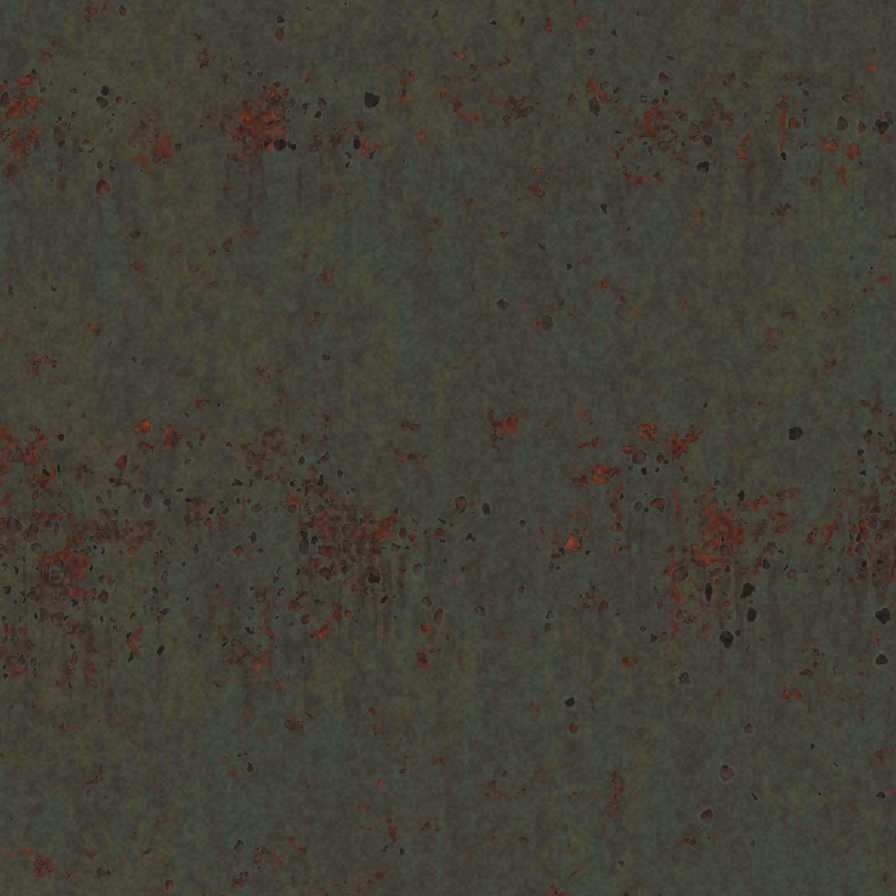
Give the GLSL for this texture, as a Shadertoy shader.

```glsl
// Dark weathered painted metal with rust patches, chipped spots and vertical stains.

const vec3 PAINT = vec3(0.260, 0.251, 0.219);
const vec3 TEAL = vec3(0.242, 0.284, 0.240);
const vec3 OLIVE = vec3(0.302, 0.283, 0.190);
const vec3 BROWN = vec3(0.292, 0.236, 0.186);
const vec3 DARK_RUST = vec3(0.256, 0.199, 0.174);
const vec3 RED_RUST = vec3(0.355, 0.168, 0.132);
const vec3 ORANGE = vec3(0.480, 0.190, 0.090);
const vec3 PIT = vec3(0.135, 0.115, 0.103);
const float UPPER_BAND = 0.87;
const float LOWER_BAND = 0.40;
const float GRAIN = 0.070;
const int SPOT_LAYERS = 3;

float hash(vec2 p) {
    vec3 q = fract(p.xyx * 0.1031);
    q += dot(q, q.yzx + 33.33);
    return fract((q.x + q.y) * q.z);
}

float noise(vec2 p) {
    vec2 i = floor(p), f = fract(p);
    f = f * f * (3.0 - 2.0 * f);
    return mix(mix(hash(i), hash(i + vec2(1, 0)), f.x),
               mix(hash(i + vec2(0, 1)), hash(i + vec2(1, 1)), f.x), f.y);
}

float fbm(vec2 p) {
    float sum = 0.0, amp = 0.5;
    for (int i = 0; i < 5; i++) {
        sum += amp * noise(p);
        p = mat2(1.6, 1.2, -1.2, 1.6) * p + 17.3;
        amp *= 0.5;
    }
    return sum / 0.97;
}

// Octaves without rotation, so that stretched stains stay upright.
float streaks(vec2 p) {
    return 0.45 * noise(p) + 0.33 * noise(p * 2.1 + 7.0) + 0.22 * noise(p * 4.3 + 19.0);
}

float bell(float x, float centre, float width) {
    float d = (x - centre) / width;
    return exp(-d * d);
}

// Where corrosion gathers: two broken bands, sparse around the middle.
float corrosion(vec2 p) {
    float bands = 0.75 * bell(p.y, UPPER_BAND, 0.065) + bell(p.y, LOWER_BAND, 0.125);
    float sides = 1.0 - 0.75 * bell(p.x, 0.57, 0.14);
    float clusters = smoothstep(0.32, 0.66, fbm(p * 10.0 + 4.0));
    return bands * sides * (0.25 + 0.75 * clusters);
}

// Chipped spots: x = coverage, y = pale rim, z = tone, w = dark shadowed edge.
vec4 spots(vec2 p) {
    vec4 result = vec4(0.0);
    p += 0.014 * (vec2(fbm(p * 85.0), fbm(p * 85.0 + 40.0)) - 0.5);
    for (int i = 0; i < SPOT_LAYERS; i++) {
        float scale = 40.0 + 26.0 * float(i);
        vec2 cell = floor(p * scale), seed = cell + 71.0 * float(i);
        vec2 centre = cell + 0.34 + 0.32 * vec2(hash(seed), hash(seed + 9.0));
        float zone = corrosion(centre / scale);
        float chance = 0.006 + 0.32 * zone * smoothstep(0.05, 0.35, zone);
        if (hash(seed + 23.0) > chance) continue;
        float radius = mix(0.12, 0.30, hash(seed + 37.0));
        vec2 d = (p * scale - centre) * vec2(1.0, 0.85);
        float soft = 0.0009 * scale;
        float cover = 1.0 - smoothstep(radius - soft, radius + soft, length(d));
        float rim = bell(length(d + vec2(0.0, 0.05)), radius + 0.08, 0.06);
        float shade = smoothstep(0.4, 1.0, length(d - vec2(0.03, -0.06)) / radius);
        if (cover > result.x) result.zw = vec2(hash(seed + 53.0), shade);
        result.xy = max(result.xy, vec2(cover, rim));
    }
    return result;
}

void mainImage(out vec4 fragColor, in vec2 fragCoord) {
    vec2 p = fragCoord / iResolution.xy;
    float zone = corrosion(p);

    // Faded paint: faint clouds broken up by vertical stains.
    float stain = streaks(p * vec2(55.0, 11.0) + 11.0);
    float mottle = fbm(p * vec2(90.0, 65.0) + 5.0);
    float cloud = fbm(p * vec2(5.0, 4.0) + 31.0);
    vec3 color = PAINT * (0.88 + 0.14 * mottle + 0.10 * stain);
    float cooling = 0.40 * stain + 0.30 * cloud + 0.30 * mottle;
    color = mix(color, TEAL, 0.60 * smoothstep(0.48, 0.63, cooling));
    float yellowing = 0.42 * fbm(p * vec2(14.0, 8.0) + 63.0) + 0.33 * mottle
        + 0.25 * streaks(p * vec2(75.0, 18.0) + 3.0) + 0.05 * bell(p.x, 0.12, 0.25);
    color = mix(color, OLIVE, 0.55 * smoothstep(0.53, 0.65, yellowing));

    // Brown bleed and ragged rust patches.
    float ragged = 0.5 * fbm(p * 28.0 + 1.2 * fbm(p * 34.0)) + 0.5 * fbm(p * 80.0 + 13.0);
    float limit = mix(0.69, 0.51, min(zone * 1.1, 1.0));
    float bleed = smoothstep(limit - 0.11, limit + 0.01, ragged);
    float rust = smoothstep(limit, limit + 0.014, ragged);
    float redness = smoothstep(0.50, 0.60, fbm(p * 17.0 + 87.0));
    float glow = smoothstep(0.62, 0.76, fbm(p * 48.0 + 51.0));
    vec3 rustColor = mix(DARK_RUST, mix(RED_RUST, ORANGE, glow), 0.9 * redness);
    rustColor *= 0.70 + 0.60 * noise(p * 190.0);
    color = mix(color, BROWN, 0.8 * bleed);
    color = mix(color, rustColor, 0.85 * rust);

    // Broken dark outline where the paint has lifted.
    float lifted = bell(ragged, limit + 0.004, 0.010) * smoothstep(0.42, 0.65, noise(p * 100.0));
    color = mix(color, PIT, 0.65 * lifted);

    // Thin runs hanging below corroded places.
    float source = corrosion(p + vec2(0.0, 0.05));
    float run = noise(vec2(p.x * 160.0 + 0.8 * noise(p * 40.0), p.y * 14.0));
    color = mix(color, DARK_RUST * 0.9, 0.7 * source * smoothstep(0.64, 0.80, run));
    float scratch = noise(vec2(p.x * 75.0 + noise(p * 60.0), p.y * 7.0 + 20.0));
    scratch -= 0.16 * noise(p * 130.0);
    float scratched = smoothstep(0.82, 0.85, scratch) * smoothstep(0.12, 0.40, zone);
    color = mix(color, RED_RUST, 0.75 * scratched);

    // Pits and flakes with faint pale rims.
    vec4 spot = spots(p);
    vec3 flake = mix(DARK_RUST, RED_RUST, 0.7 * smoothstep(0.75, 0.90, spot.z));
    vec3 spotColor = mix(PIT, flake, smoothstep(0.15, 0.38, spot.z));
    spotColor = mix(spotColor, PIT, 0.55 * spot.w);
    color = mix(color, TEAL * 1.2, 0.38 * spot.y * (1.0 - spot.x));
    color = mix(color, spotColor * (0.75 + 0.5 * noise(p * 200.0)), 0.84 * spot.x);

    // Fine surface grain.
    color += GRAIN * (0.65 * noise(p * 290.0) + 0.35 * noise(p * 140.0) - 0.5);
    fragColor = vec4(color, 1.0);
}
```
